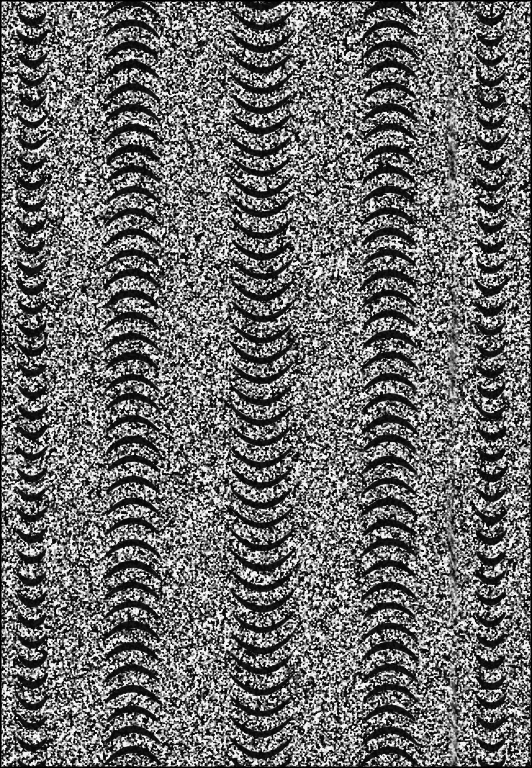
A Shadertoy shader for this pattern:

```glsl
// Five vertical stacks of dark tapered crescents on salt-and-pepper grain.
// Each stack bends its vertical axis into a parabola, then repeats along it;
// the grain is soft cellular noise, faintly streaked along a narrow seam.

float hash(vec2 p) {
    vec3 q = fract(p.xyx * vec3(0.1031, 0.1030, 0.0973));
    q += dot(q, q.yzx + 33.33);
    return fract((q.x + q.y) * q.z);
}

// Blend of black and white cells around jittered seeds
float grain(vec2 p) {
    vec2 cell = floor(p);
    float sum = 0.0, total = 0.0;
    for (int y = -1; y <= 1; y++)
    for (int x = -1; x <= 1; x++) {
        vec2 id = cell + vec2(x, y);
        vec2 seed = id + 0.5 + 0.7 * (vec2(hash(id), hash(id + 71.3)) - 0.5);
        vec2 away = p - seed;
        float weight = exp(-4.6 * dot(away, away));
        sum += weight * smoothstep(0.22, 0.82, hash(id + 153.7));
        total += weight;
    }
    return sum / total;
}

// Coverage of one stack; bend is positive for cups, negative for arches
float crescents(vec2 p, float halfWidth, float bend, float thickness,
                float pitch, float phase, float column) {
    float u = p.x / halfWidth;
    float row = (p.y - bend * u * u) / pitch + phase;
    float id = floor(row);
    float shift = 0.10 * (hash(vec2(id, column + 5.0)) - 0.5);
    float slope = 2.0 * bend * u / halfWidth;
    float d = abs(fract(row) - 0.5 - shift) * pitch / sqrt(1.0 + slope * slope);

    // Thick middle, thin tips, slightly different weight on every row
    float weight = thickness * mix(0.9, 1.12, hash(vec2(id, column + 19.0)));
    float taper = weight * (1.0 - 0.68 * u * u);
    float soft = 0.5 / iResolution.x + 0.0006;
    float line = 1.0 - smoothstep(-soft, soft, d - taper);
    float reach = 1.0 + 0.12 * (hash(vec2(id, column + 37.0)) - 0.5);
    return line * (1.0 - smoothstep(reach - 0.06, reach + 0.04, abs(u)));
}

void mainImage(out vec4 fragColor, in vec2 fragCoord) {
    vec2 p = fragCoord / iResolution.x;
    float height = iResolution.y / iResolution.x;

    // Fine grain, with broken slanted streaks along the seam
    float speckle = grain(p * 325.0);
    float streak = grain(vec2(p.x * 210.0 + p.y * 70.0, p.y * 85.0));
    float seamX = 0.851 + 0.003 * sin(p.y * 9.0) + 0.002 * sin(p.y * 23.0);
    float seam = exp(-pow((p.x - seamX) / 0.008, 2.0));
    seam *= 0.45 + 0.25 * sin(p.y * 17.0 + 1.0);
    float tone = mix(speckle, 0.85 * streak, seam);
    float shade = mix(0.04, 0.96, clamp((tone - 0.49) * 1.15 + 0.5, 0.0, 1.0));

    // Stack sizes, mirrored about the middle one
    float centers[5] = float[5](0.060, 0.249, 0.492, 0.732, 0.923);
    float halfWidths[3] = float[3](0.059, 0.052, 0.028);
    float bends[3] = float[3](0.034, -0.027, 0.019);
    float phases[3] = float[3](0.87, 0.63, 0.54);
    float thicknesses[3] = float[3](0.0060, 0.0066, 0.0066);
    float ink = 0.0;
    for (int i = 0; i < 5; i++) {
        int k = abs(i - 2);
        float sway = 0.0012 * sin(p.y * 11.0 + float(i) * 2.0);
        vec2 local = vec2(p.x - centers[i] - sway, p.y);
        ink = max(ink, crescents(local, halfWidths[k], bends[k],
            thicknesses[k], height / 37.0, phases[k], float(i) * 53.0));
    }
    shade = mix(shade, 0.03 + 0.06 * speckle, ink);

    // Thin dark frame
    vec2 border = min(p, vec2(1.0, height) - p);
    shade *= smoothstep(0.001, 0.005, min(border.x, border.y));

    fragColor = vec4(vec3(shade), 1.0);
}
```
